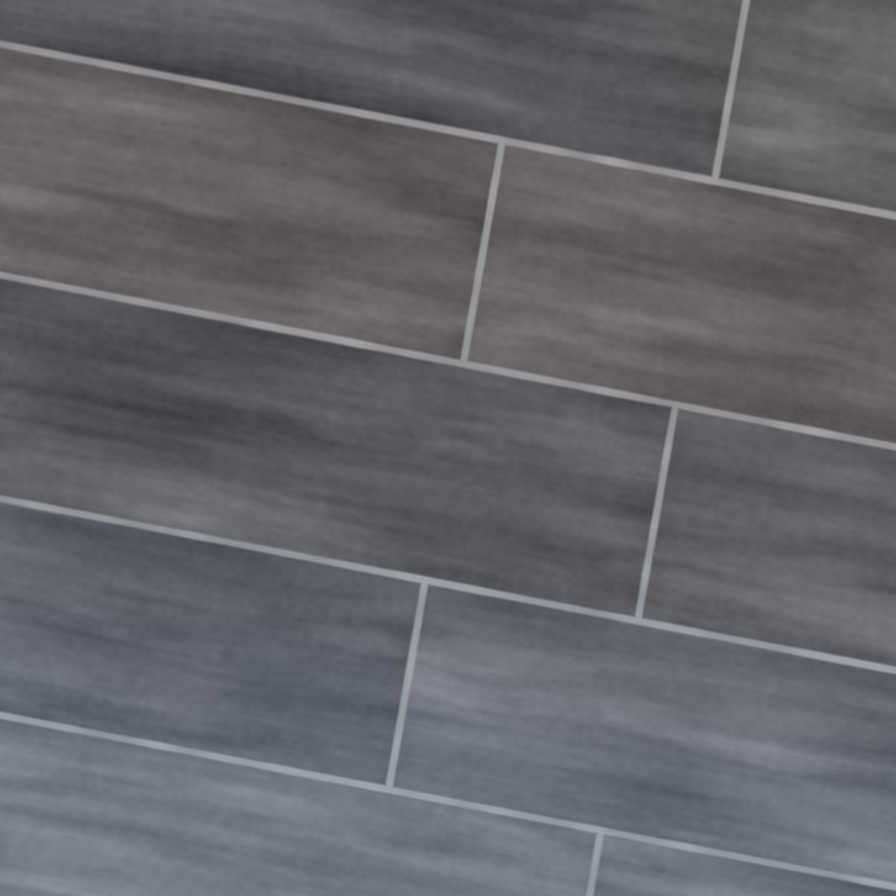
Write a three.js fragment shader that draws this texture.

```glsl
varying vec2 vUv;

float hash(vec2 p) {
  return fract(sin(dot(p, vec2(127.1, 311.7))) * 43758.5453);
}

float noise(vec2 p) {
  vec2 i = floor(p);
  vec2 f = fract(p);
  f = f * f * (3.0 - 2.0 * f);
  return mix(mix(hash(i), hash(i + vec2(1.0, 0.0)), f.x),
             mix(hash(i + vec2(0.0, 1.0)), hash(i + vec2(1.0, 1.0)), f.x), f.y);
}

float fbm(vec2 p) {
  float sum = 0.0;
  float amp = 0.53;
  for (int i = 0; i < 4; i++) {
    sum += amp * noise(p);
    p = p * 2.03 + 7.3;
    amp *= 0.5;
  }
  return sum;
}

// Soft grout line around distance 0
float groutLine(float dist, float halfWidth) {
  return 1.0 - smoothstep(halfWidth - 0.0022, halfWidth + 0.0022, dist);
}

void main() {
  vec2 p = vec2(vUv.x, 1.0 - vUv.y);

  // Tilted rows that narrow slightly downwards
  float t = p.y - 0.192 * p.x - 0.049;
  float row = t * (3.81 + 0.26 * t);
  float rowId = floor(row);
  float rowPos = fract(row);

  // Staggered joints on every other row
  float along = p.x + 0.175 * p.y;
  float column = along - mix(0.588, 0.833, mod(rowId, 2.0));
  vec2 tileId = vec2(floor(column), rowId);
  float seed = hash(tileId + 3.7);

  // Tile tone: cool and dark above, pale blue below, one warm row
  vec3 darkSlate = vec3(0.325, 0.335, 0.36);
  vec3 paleSlate = vec3(0.455, 0.48, 0.525);
  vec3 warmGrey = vec3(0.405, 0.388, 0.388);
  vec3 tile = mix(darkSlate, paleSlate, smoothstep(0.4, 1.0, p.y + 0.12 * (0.5 - p.x)));
  float warmth = exp(-1.4 * rowId * rowId) + 0.35 * smoothstep(0.3, 0.9, p.x) * (1.0 - p.y);
  tile = mix(tile, warmGrey, clamp(warmth, 0.0, 0.9));
  tile += 0.02 * (seed - 0.5);

  // Cloudy patches and streaks along each tile
  vec2 grain = vec2(along, row) + tileId * vec2(5.3, 9.1);
  grain.y += 0.05 * noise(grain * vec2(6.0, 3.0));
  float clouds = fbm(grain * vec2(3.2, 3.0));
  float streaks = fbm(grain * vec2(4.5, 13.0) + 21.0);
  float patches = smoothstep(0.52, 0.72, fbm(grain * vec2(5.0, 5.5) + 40.0));
  tile += 0.2 * (clouds - 0.5) + 0.13 * (streaks - 0.5);
  tile += vec3(0.045, 0.042, 0.042) * (patches - 0.25);

  // Fine speckle
  tile += 0.022 * (noise(p * 170.0) - 0.5) + 0.02 * (noise(p * 75.0) - 0.5);

  // Distances to the grout
  float rowDist = min(rowPos, 1.0 - rowPos) * 0.25;
  float jointDist = abs(fract(column + 0.5) - 0.5) * 0.985;
  float wear = noise(vec2(along * 28.0, row * 9.0));
  float grout = max(groutLine(rowDist, 0.0036 + 0.001 * wear),
                    groutLine(jointDist, 0.0038 + 0.0006 * wear));

  // Shaded tile rims, then the grout on top
  tile *= 1.0 - 0.07 * exp(-min(rowDist, jointDist) * 90.0);
  vec3 groutColor = mix(vec3(0.61, 0.605, 0.605), vec3(0.60, 0.63, 0.67), smoothstep(0.3, 1.0, p.y));
  groutColor += 0.08 * (wear - 0.5);
  gl_FragColor = vec4(mix(tile, groutColor, 0.93 * grout), 1.0);
}
```
